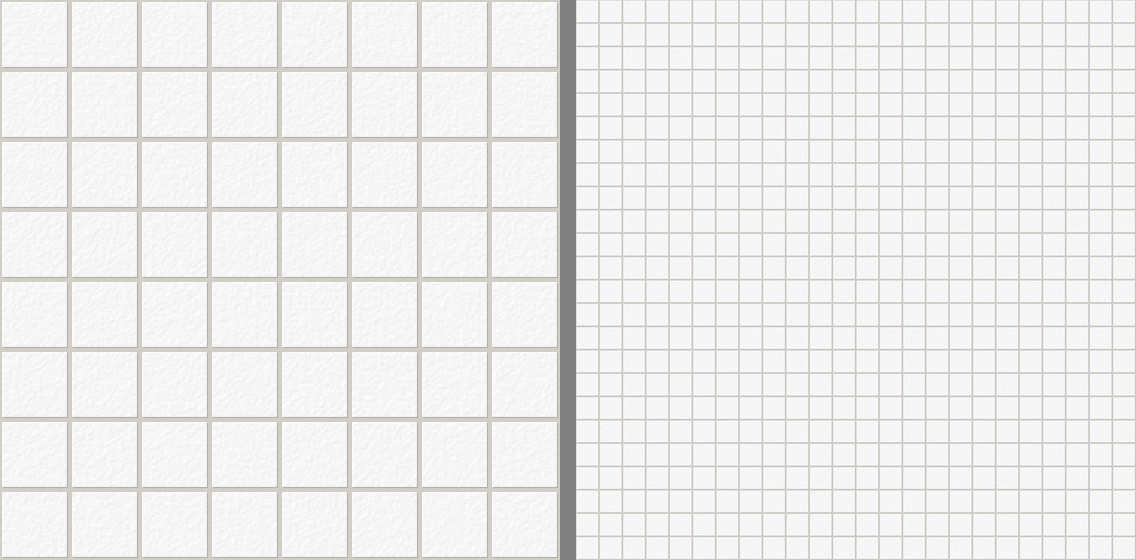
Left, the tile; right, the same tile 3 across and 3 down.
Give the GLSL for this pattern, as a WebGL 2 fragment shader.

```glsl
#version 300 es
precision highp float;
// Eight by eight white textured square tiles with warm grey grout and a shaded lower right edge.

uniform vec2 u_resolution;
out vec4 fragColor;

float hash(vec2 p) {
    return fract(sin(dot(p, vec2(127.1, 311.7))) * 43758.5453);
}

// Value noise that wraps after a whole number of cells
float wrapNoise(vec2 uv, float cells) {
    vec2 p = uv * cells;
    vec2 i = floor(p);
    vec2 f = fract(p);
    f = f * f * (3.0 - 2.0 * f);
    vec2 a = mod(i, cells);
    vec2 b = mod(i + 1.0, cells);
    return mix(mix(hash(a), hash(vec2(b.x, a.y)), f.x),
               mix(hash(vec2(a.x, b.y)), hash(b), f.x), f.y);
}

// Fine plaster-like relief
float relief(vec2 uv) {
    return 0.25 * wrapNoise(uv, 88.0)
         + 0.5 * wrapNoise(uv, 184.0)
         + 0.25 * wrapNoise(uv, 312.0);
}

float roundedBox(vec2 p, float halfSize, float radius) {
    vec2 q = abs(p) - halfSize + radius;
    return length(max(q, 0.0)) + min(max(q.x, q.y), 0.0) - radius;
}

void main() {
    vec2 uv = gl_FragCoord.xy / u_resolution;
    vec2 cell = fract(uv * 8.0) - vec2(0.4925, 0.5075);
    float aa = 8.0 / min(u_resolution.x, u_resolution.y);

    // Grout, darkened by the edge of the tile above it
    vec3 color = vec3(0.82, 0.805, 0.78);
    float shadow = roundedBox(cell - vec2(0.016, -0.016), 0.4635, 0.015);
    float soft = max(aa * 0.6, 0.009);
    color = mix(color, vec3(0.70, 0.69, 0.67), 1.0 - smoothstep(-soft, soft, shadow));

    // Face lit from the upper left
    vec2 lightStep = vec2(0.0011, -0.0011);
    float slope = relief(uv + lightStep) - relief(uv - lightStep);
    vec3 face = vec3(0.963 + 0.085 * slope);

    // Thin bright rim on the lit sides
    float tile = roundedBox(cell, 0.4635, 0.012);
    float litSide = step(0.0, cell.y - cell.x);
    face += 0.025 * litSide * smoothstep(-0.03, -0.005, tile);

    color = mix(color, face, 1.0 - smoothstep(-0.6 * aa, 0.6 * aa, tile));
    fragColor = vec4(clamp(color, 0.0, 1.0), 1.0);
}
```
